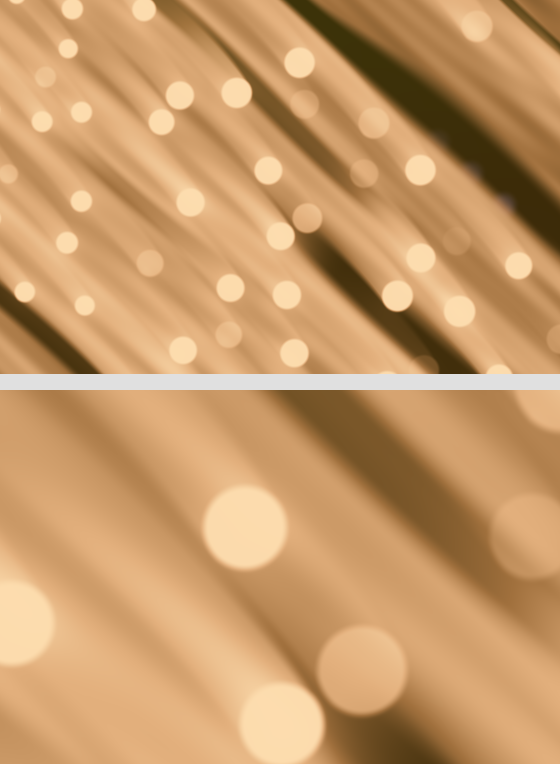
Top, the full canvas; bottom, a detail of the centre.
This background is drawn by a WebGL 2 fragment shader. Its source:

```glsl
#version 300 es
precision highp float;
// Blurred fibre-optic lights: warm diagonal trails, each ending in a pale disc.
// Trails sit in jittered lanes of a rotated frame (x along, y across) and are
// layered over sine streaks and dark gaps; one tone value then picks the colour.
uniform vec2 u_resolution;
out vec4 fragColor;

const vec2 ALONG = vec2(0.741, -0.671);
const vec2 ACROSS = vec2(0.671, 0.741);

vec2 hash2(vec2 cell) {
    vec2 k = vec2(dot(cell, vec2(127.1, 311.7)), dot(cell, vec2(269.5, 183.3)));
    return fract(sin(k) * 43758.5);
}

// Soft gap centred on a lane, open between two positions along it
float gap(vec2 f, float lane, float halfWidth, float start, float end) {
    float offset = abs(f.y - lane - 0.012 * sin(f.x * 5.0 + lane * 9.0));
    float body = 1.0 - smoothstep(0.45 * halfWidth, 1.35 * halfWidth, offset);
    return body * smoothstep(start - 0.15, start + 0.15, f.x)
                * (1.0 - smoothstep(end - 0.15, end + 0.15, f.x));
}

float shadow(vec2 f) {
    float s = gap(f, 1.285, 0.03 + 0.035 * smoothstep(-0.1, 0.4, f.x), -0.6, 2.0);
    s = max(s, 0.75 * gap(f, 1.02, 0.035, -0.6, 0.5));
    s = max(s, 0.95 * gap(f, 0.825, 0.05, 0.35, 1.5));
    s = max(s, 0.5 * gap(f, 0.6, 0.03, -0.25, 0.3));
    s = max(s, 0.85 * gap(f, 0.15, 0.03, -0.5, 0.5));
    return max(s, 0.8 * gap(f, 1.66, 0.015, -0.2, 0.8));
}

// Layered sines, long along the trails and fine across them
float streaks(vec2 f) {
    float drift = 0.7 * sin(f.x * 2.3 + f.y * 5.0);
    return 0.50 * sin(f.y * 21.0 + drift * 2.0)
         + 0.32 * sin(f.y * 47.0 - drift * 3.0 + f.x * 2.0)
         + 0.18 * sin(f.y * 103.0 + drift * 5.0 - f.x * 4.0);
}

vec3 warmRamp(float tone) {
    vec3 c = mix(vec3(0.21, 0.15, 0.02), vec3(0.63, 0.44, 0.24), clamp(tone / 0.5, 0.0, 1.0));
    c = mix(c, vec3(0.89, 0.69, 0.49), clamp((tone - 0.5) / 0.3, 0.0, 1.0));
    return mix(c, vec3(1.0, 0.88, 0.70), clamp((tone - 0.8) / 0.2, 0.0, 1.0));
}

void main() {
    vec2 p = gl_FragCoord.xy / u_resolution.y;
    vec2 f = vec2(dot(p, ALONG), dot(p, ACROSS));
    float dark = shadow(f);
    float streak = streaks(f);
    float tone = mix(0.57 + 0.16 * streak, 0.03, dark);
    float discs = 0.0;
    float halo = 0.0;

    // Trails, from upper left to lower right within each lane
    for (int lane = 0; lane < 12; lane++) {
        for (int slot = 0; slot < 7; slot++) {
            vec2 rnd = hash2(vec2(float(lane) + 3.0, float(slot) + 7.0));
            vec2 traits = hash2(vec2(float(slot) + 41.0, float(lane) + 19.0));
            float laneY = lane == 11 ? 1.56 : 0.2 + 0.096 * float(lane);
            vec2 head = vec2(-0.68 + 0.31 * float(slot) + 0.15 * mod(float(lane), 2.0)
                             + 0.2 * (rnd.x - 0.5), laneY + 0.04 * (rnd.y - 0.5));
            float presence = 1.0 - smoothstep(0.2, 0.5, shadow(head));
            if (lane == 9) presence *= 0.25;
            float headX = head.x * ALONG.x + head.y * ACROSS.x;
            float radius = mix(0.025, 0.039, smoothstep(0.0, 0.7, headX)) * (0.92 + 0.16 * traits.x);

            // The path dips just before it reaches the disc
            float lag = max(head.x - f.x, 0.0);
            float offset = f.y - head.y - 0.035 * (1.0 - exp(-7.0 * lag));
            float reach = length(vec2(max(f.x - head.x, 0.0), offset));
            float width = radius * (1.0 + 0.5 * lag);
            float blur = 0.006 + 0.035 * lag;
            float body = 1.0 - smoothstep(width - blur, width + blur, reach);
            body *= exp(-1.6 * lag) * mix(1.0, 1.0 - dark, smoothstep(0.1, 0.4, lag));
            float core = 1.0 - min(reach * reach / (width * width), 1.0);
            float trailTone = 0.72 + 0.11 * core + 0.06 * exp(-6.0 * lag) + 0.05 * streak;
            tone = mix(tone, trailTone, 0.82 * body * presence);

            // Bright end disc, some of them faint
            float d = length(f - head);
            float strength = presence * (traits.y < 0.22 ? 0.35 : 0.95);
            float disc = 1.0 - smoothstep(radius - 0.005, radius + 0.004, d);
            discs = max(discs, disc * strength);
            halo = max(halo, strength * exp(-max(d - radius, 0.0) / 0.025));
        }
    }
    tone += 0.03 * streak * (1.0 - dark) + 0.05 * halo;
    tone = mix(tone, 0.985, discs);
    vec3 color = warmRamp(tone);

    // Olive cast in the upper gaps, and dim violet ghosts in the widest one
    color += vec3(0.0, 0.03, 0.0) * dark * smoothstep(0.4, 1.0, p.y) * (1.0 - tone);
    for (int i = 0; i < 3; i++) {
        vec2 ghost = vec2(1.17, 0.62) + vec2(0.088, -0.085) * float(i);
        float spot = 1.0 - smoothstep(0.015, 0.045, length(p - ghost));
        color += vec3(0.10, 0.09, 0.17) * spot * dark * (0.4 + 0.3 * float(i));
    }
    fragColor = vec4(clamp(color, 0.0, 1.0), 1.0);
}
```
